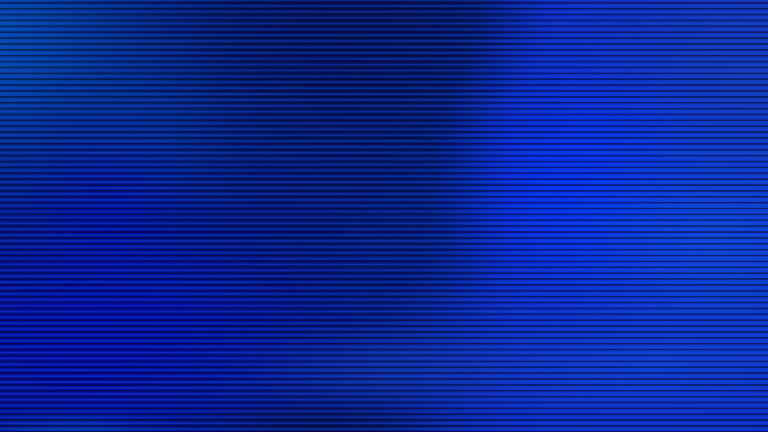
A Shadertoy shader for this background:

```glsl
// Fine horizontal blinds over a soft blue colour field.
// The field is layered from elliptical glows bent by gradient noise; each
// blind row repeats with fract and carries one dark groove and one light rim.

const float ROWS = 73.5;
const vec3 NAVY   = vec3(0.015, 0.120, 0.49);
const vec3 INK    = vec3(0.020, 0.075, 0.38);
const vec3 TEAL   = vec3(0.010, 0.290, 0.70);
const vec3 INDIGO = vec3(0.010, 0.050, 0.68);
const vec3 ROYAL  = vec3(0.050, 0.165, 0.76);
const vec3 VIVID  = vec3(0.010, 0.180, 0.95);
const vec3 AZURE  = vec3(0.060, 0.280, 0.86);
const vec3 SLATE  = vec3(0.080, 0.230, 0.71);
const vec3 RIM    = vec3(0.130, 0.320, 0.80);

vec2 hashGradient(vec2 cell) {
    vec2 h = vec2(dot(cell, vec2(127.1, 311.7)), dot(cell, vec2(269.5, 183.3)));
    return fract(sin(h) * 43758.5) * 2.0 - 1.0;
}

float gradientNoise(vec2 p) {
    vec2 i = floor(p), f = fract(p);
    vec2 u = f * f * f * (f * (f * 6.0 - 15.0) + 10.0);
    vec2 e = vec2(0.0, 1.0);
    float low = mix(dot(hashGradient(i), f),
                    dot(hashGradient(i + e.yx), f - e.yx), u.x);
    float high = mix(dot(hashGradient(i + e.xy), f - e.xy),
                     dot(hashGradient(i + e.yy), f - e.yy), u.x);
    return mix(low, high, u.y);
}

// Blend a tint in with a soft elliptical falloff.
vec3 glow(vec3 base, vec3 tint, vec2 p, vec2 centre, vec2 radius, float amount) {
    vec2 d = (p - centre) / radius;
    return mix(base, tint, amount * exp(-dot(d, d)));
}

// Antialiased stripe inside a repeating row, wrapping at the row ends.
float stripe(float row, float centre, float halfWidth, float blur) {
    float d = abs(fract(row - centre + 0.5) - 0.5);
    return 1.0 - smoothstep(halfWidth - blur, halfWidth + blur, d);
}

vec3 colourField(vec2 uv) {
    vec2 bend = vec2(gradientNoise(uv * 3.0), gradientNoise(uv * 3.0 + 17.0));
    vec2 p = uv + 0.015 * bend;

    // Dark centre and left side
    vec3 c = NAVY;
    c = glow(c, INK, p, vec2(0.45, 0.95), vec2(0.20, 0.30), 0.9);
    c = glow(c, INK, p, vec2(0.37, 0.40), vec2(0.10, 0.16), 0.5);
    c = glow(c, TEAL, p, vec2(-0.02, 0.90), vec2(0.17, 0.26), 0.95);
    c = glow(c, TEAL, p, vec2(0.19, 0.68), vec2(0.10, 0.15), 0.3);
    c = glow(c, INDIGO, p, vec2(0.12, 0.20), vec2(0.30, 0.32), 0.95);
    c = glow(c, INDIGO, p, vec2(0.14, 0.52), vec2(0.08, 0.14), 0.6);

    // Bright right side, with a steep edge that leans at top and bottom
    float edge = 0.62 + 0.05 * smoothstep(0.65, 1.0, p.y)
                      - 0.08 * (1.0 - smoothstep(0.12, 0.45, p.y));
    float spread = 0.07 + 0.08 * (1.0 - smoothstep(0.10, 0.45, p.y));
    c = mix(c, ROYAL, smoothstep(edge - spread, edge + spread, p.x));
    c = glow(c, SLATE, p, vec2(0.97, 0.85), vec2(0.18, 0.25), 0.8);
    c = glow(c, VIVID, p, vec2(0.77, 0.56), vec2(0.13, 0.22), 0.9);
    c = glow(c, AZURE, p, vec2(0.94, 0.45), vec2(0.16, 0.25), 0.8);
    c = glow(c, AZURE, p, vec2(0.84, 0.15), vec2(0.20, 0.10), 0.5);

    // Lower edge
    c = glow(c, SLATE, p, vec2(0.50, 0.15), vec2(0.16, 0.08), 0.5);
    c = glow(c, INK, p, vec2(0.42, 0.01), vec2(0.13, 0.06), 0.8);
    c = glow(c, TEAL, p, vec2(0.09, -0.02), vec2(0.09, 0.05), 0.6);
    return c * (1.0 + 0.05 * gradientNoise(uv * vec2(6.0, 4.0)));
}

void mainImage(out vec4 fragColor, in vec2 fragCoord) {
    vec2 uv = fragCoord / iResolution.xy;
    float row = (1.0 - uv.y) * ROWS;
    float blur = max(0.08, 0.5 * ROWS / iResolution.y);

    vec3 colour = colourField(uv);
    float rim = stripe(row, 0.00, 0.12, blur);
    float groove = stripe(row, 0.48, 0.13, blur);

    // Rims fade and swell gently along the rows
    float rimStrength = 0.36 + 0.12 * gradientNoise(vec2(uv.x * 4.0, row * 0.2));
    colour = mix(colour, max(colour, RIM), rim * rimStrength);
    colour *= 1.0 - 0.46 * groove;
    fragColor = vec4(colour, 1.0);
}
```
